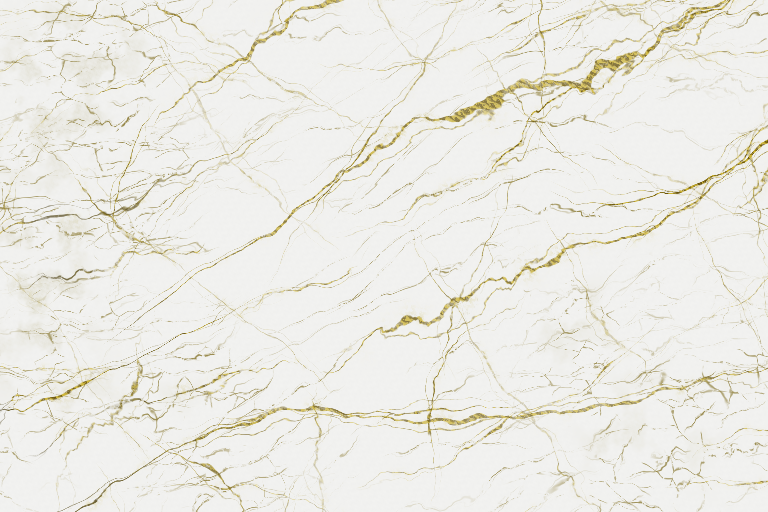
This texture is drawn by a Shadertoy shader. Its source:

```glsl
#define VEIN_ANGLE 0.36
#define WIGGLE 0.27
#define HAZE 0.5
#define WHITE vec3(0.945, 0.945, 0.938)
#define CLOUD vec3(0.87, 0.86, 0.80)
#define STRAW vec3(0.85, 0.81, 0.60)
#define OLIVE vec3(0.58, 0.52, 0.27)
#define GOLD vec3(0.80, 0.70, 0.20)
#define UMBER vec3(0.40, 0.32, 0.04)

const mat2 TURN = mat2(0.8, 0.6, -0.6, 0.8);

vec4 hash4(vec2 p) {
    vec4 q = fract(p.xyxy * vec4(0.1031, 0.1030, 0.0973, 0.1099));
    q += dot(q, q.wzxy + 33.33);
    return fract((q.xxyz + q.yzzw) * q.zywx);
}

mat2 rotation(float angle) {
    float c = cos(angle), s = sin(angle);
    return mat2(c, -s, s, c);
}

// Layered sines, roughly 0 to 1
float mottle(vec2 p) {
    float sum = 0.0, amp = 0.5;
    for (int i = 0; i < 5; i++) {
        p = TURN * p * 1.8 + 1.7;
        sum += amp * sin(p.x + 1.4 * sin(p.y * 1.3));
        amp *= 0.6;
    }
    return clamp(0.5 + 0.45 * sum, 0.0, 1.0);
}

// Jagged displacement from turned sines
vec2 warp(vec2 p, float seed) {
    vec2 q = p + seed;
    float freq = 5.0;
    for (int i = 0; i < 8; i++) {
        vec2 push = WIGGLE / freq * sin(q.yx * freq + seed * float(i + 1));
        p += push;
        q = TURN * (q + push) + 0.37;
        freq *= 1.9;
    }
    return p;
}

float stroke(float dist, float width, float px) {
    float cover = 1.0 - smoothstep(max(width - px, 0.0), width + px, dist);
    return cover * min(1.0, 1.8 * width / px);
}

// Tapered strands scattered in long cells: x is ink, y is glow
vec2 veins(vec2 p, float angle, vec2 cell, float width, float share, float seed) {
    float px = 0.6 / iResolution.y;
    vec2 q = rotation(angle) * warp(p, seed) + seed * 3.1;
    vec2 id = floor(q / cell), result = vec2(0.0);
    float swell = 0.25 + 1.1 * mottle(p * 9.0 + seed);
    for (int j = -1; j <= 1; j++)
    for (int i = -1; i <= 1; i++) {
        vec2 home = id + vec2(i, j);
        vec4 h = hash4(home + seed * 17.0);
        vec4 k = hash4(home + seed * 29.0 + 5.3);
        if (k.x > share) continue;
        vec2 d = q - (home + 0.2 + 0.6 * h.xy) * cell;
        float t = d.x / (cell.x * (0.35 + 0.55 * h.z));
        float taper = max(0.0, 1.0 - t * t);
        if (taper <= 0.0) continue;
        d.y -= (h.w - 0.5) * 1.6 * cell.y / cell.x * d.x;
        float w = width * taper * swell * (0.5 + 0.8 * k.y);
        float branch = cell.y * 0.09 * sin(t * 5.0 + k.z * 6.3);
        float ink = stroke(abs(d.y), w, px);
        ink = max(ink, 0.7 * stroke(abs(d.y + branch), w * 0.35, px));
        float glow = taper * exp(-abs(d.y) / (width * 1.5 + 0.003));
        result = max(result, vec2(ink * (0.6 + 0.4 * k.w), glow));
    }
    return result;
}

// Cellular cracks: gap between the two nearest points
float crackle(vec2 p) {
    vec2 id = floor(p);
    float near = 9.0, next = 9.0;
    for (int j = -1; j <= 1; j++)
    for (int i = -1; i <= 1; i++) {
        vec2 home = id + vec2(i, j);
        float d = length(home + hash4(home).xy - p);
        next = min(next, max(near, d));
        near = min(near, d);
    }
    return next - near;
}

void mainImage(out vec4 fragColor, in vec2 fragCoord) {
    vec2 p = fragCoord / iResolution.y;
    float leftSide = 1.0 - smoothstep(0.0, 0.6, p.x);
    float patches = mottle(p * 2.2 + 4.0) + 0.15 * leftSide;
    float grit = mottle(p * 170.0);
    float hatch = 0.5 + 0.5 * sin(dot(p, vec2(260.0, 480.0)) + 5.0 * grit);
    float broken = smoothstep(0.3, 0.55, 0.55 * grit + 0.5 * mottle(p * 24.0 + 3.0));

    vec2 major = veins(p, VEIN_ANGLE, vec2(0.95, 0.29), 0.0042, 0.8, 1.3);
    vec2 medium = veins(p, VEIN_ANGLE - 0.05, vec2(0.42, 0.14), 0.0018, 0.7, 2.7);
    vec2 fine = veins(p, VEIN_ANGLE - 0.1, vec2(0.18, 0.06), 0.0012, 0.75, 4.1);
    vec2 wisps = veins(p, VEIN_ANGLE + 0.15, vec2(0.08, 0.035), 0.0011, 0.5, 8.3);
    vec2 falling = veins(p, -0.75, vec2(0.36, 0.26), 0.0022, 0.5, 5.9);
    vec2 steep = veins(p, 1.4, vec2(0.34, 0.24), 0.0016, 0.5, 7.2);

    // Faint clouds and gritty halos
    vec3 color = WHITE + 0.01 * (grit - 0.5);
    float cloud = smoothstep(0.68, 1.0, patches) * smoothstep(0.4, 0.8, mottle(p * 20.0));
    color = mix(color, CLOUD, HAZE * cloud * (0.5 + grit));
    float halo = max(max(major.y, 0.7 * medium.y), max(0.8 * falling.y, 0.6 * steep.y));
    halo *= smoothstep(0.45, 0.85, mottle(p * 18.0 + 2.0)) * smoothstep(0.3, 0.75, grit);
    color = mix(color, STRAW, HAZE * 1.5 * halo);

    // Broken crackle inside the patches
    vec2 crackPos = rotation(VEIN_ANGLE) * warp(p, 9.4) * vec2(14.0, 26.0);
    float crack = 1.0 - smoothstep(0.0, 0.055, crackle(crackPos));
    crack *= smoothstep(0.5, 0.75, patches) * smoothstep(0.5, 0.7, mottle(p * 13.0 + 6.0));
    color = mix(color, OLIVE, 0.75 * crack * broken);

    // Thin veins, then cross veins, then gold ones
    float fade = smoothstep(0.3, 0.7, mottle(p * 5.0 + 8.0));
    float ridge = smoothstep(0.25, 0.75, 0.5 * grit + 0.5 * hatch);
    vec3 gilt = mix(UMBER, GOLD, ridge);
    vec3 shade = mix(gilt, UMBER * 0.6, leftSide * smoothstep(0.45, 0.7, mottle(p * 4.0)));
    float threads = max(fine.x, wisps.x * smoothstep(0.4, 0.65, patches));
    color = mix(color, OLIVE, threads * broken * (0.25 + 0.75 * fade));
    float cross = max(falling.x, steep.x) * (0.35 + 0.65 * broken);
    color = mix(color, mix(OLIVE, gilt, 0.6), cross * (0.4 + 0.6 * fade));
    color = mix(color, shade, medium.x * (0.3 + 0.7 * broken) * (0.5 + 0.5 * fade));
    color = mix(color, shade, major.x * (0.65 + 0.35 * broken));

    fragColor = vec4(color, 1.0);
}
```
